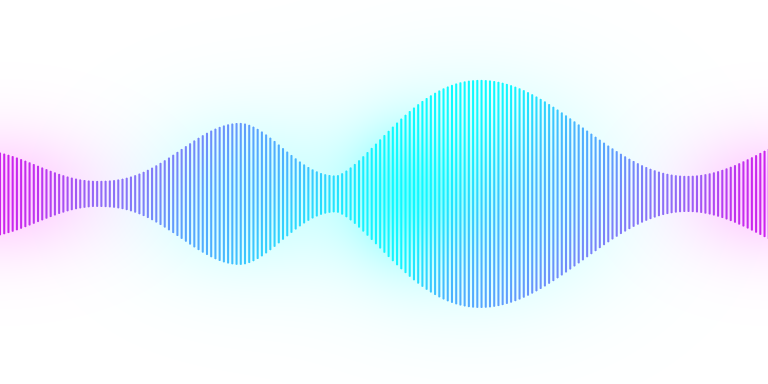
This background is drawn by a WebGL 1 fragment shader. Its source:

```glsl
precision highp float;
// A sound wave of thin rounded bars, from magenta through blue to cyan, over soft glows on white.

uniform vec2 u_resolution;

const float MID_Y = 0.495;
const float BAR_STEP = 0.011;
const float BAR_RADIUS = 0.0027;

const vec3 CYAN = vec3(0.06, 0.98, 1.0);
const vec3 BLUE = vec3(0.32, 0.67, 1.0);
const vec3 VIOLET = vec3(0.55, 0.44, 0.97);
const vec3 MAGENTA = vec3(0.80, 0.14, 0.93);

// Cosine ease between two knots (x, height); skew moves the midpoint.
float ease(float x, vec2 a, vec2 b, float skew) {
  float t = pow(clamp((x - a.x) / (b.x - a.x), 0.0, 1.0), skew);
  return mix(a.y, b.y, 0.5 - 0.5 * cos(3.14159 * t));
}

// Half height of the wave, a chain of crests and troughs.
float envelope(float x) {
  vec2 leftEdge = vec2(-0.06, 0.115);
  vec2 troughA = vec2(0.253, 0.034);
  vec2 crestA = vec2(0.625, 0.185);
  vec2 troughB = vec2(0.875, 0.048);
  vec2 crestB = vec2(1.25, 0.297);
  vec2 troughC = vec2(1.789, 0.047);
  vec2 rightEdge = vec2(2.21, 0.187);
  if (x < troughA.x) return ease(x, leftEdge, troughA, 1.0);
  if (x < crestA.x) return ease(x, troughA, crestA, 1.2);
  if (x < troughB.x) return ease(x, crestA, troughB, 0.9);
  if (x < crestB.x) return ease(x, troughB, crestB, 0.73);
  if (x < troughC.x) return ease(x, crestB, troughC, 1.0);
  return ease(x, troughC, rightEdge, 1.0);
}

// Elliptical gaussian falloff.
float glow(vec2 p, vec2 center, vec2 radius) {
  vec2 q = (p - center) / radius;
  return exp(-dot(q, q));
}

// Cyan light takes away red, pink light takes away green.
vec3 background(vec2 p) {
  float cyan = 0.19 * glow(p, vec2(0.625, MID_Y), vec2(0.26, 0.21))
             + 0.26 * glow(p, vec2(1.23, MID_Y), vec2(0.35, 0.27))
             + 0.33 * glow(p, vec2(1.06, MID_Y), vec2(0.14, 0.16));
  float pink = 0.20 * glow(p, vec2(0.0, MID_Y), vec2(0.26, 0.16))
             + 0.20 * glow(p, vec2(2.0, MID_Y), vec2(0.22, 0.16));
  return vec3(1.0 - cyan, 1.0 - pink, 1.0);
}

// Hue runs outward from the cyan core and tilts oppositely in the two lobes.
vec3 barColor(vec2 p) {
  float dx = p.x - 1.05;
  float hue = abs(dx) / (dx < 0.0 ? 1.05 : 0.95);
  float tilt = mix(0.85, -0.9, smoothstep(0.75, 1.2, p.x));
  hue = clamp(hue + tilt * (p.y - MID_Y) * (1.0 - hue * hue), 0.0, 1.0);
  vec3 color = mix(CYAN, BLUE, smoothstep(0.0, 0.45, hue));
  color = mix(color, VIOLET, smoothstep(0.4, 0.75, hue));
  return mix(color, MAGENTA, smoothstep(0.7, 1.0, hue));
}

// Signed distance to the nearest vertical capsule.
float barDistance(vec2 p) {
  float barX = floor(p.x / BAR_STEP + 0.5) * BAR_STEP;
  float reach = envelope(barX) - BAR_RADIUS;
  vec2 q = abs(p - vec2(barX, MID_Y));
  return length(vec2(q.x, max(q.y - reach, 0.0))) - BAR_RADIUS;
}

void main() {
  vec2 p = gl_FragCoord.xy / u_resolution.y;
  float pixel = 1.0 / u_resolution.y;
  float coverage = clamp(0.5 - barDistance(p) / pixel, 0.0, 1.0);
  gl_FragColor = vec4(mix(background(p), barColor(p), coverage), 1.0);
}
```
